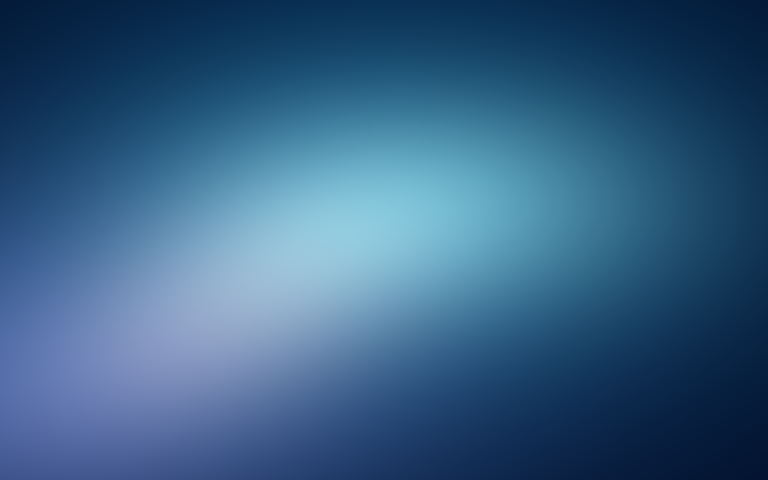
A WebGL 1 fragment shader for this background:

```glsl
precision highp float;
// Soft blue backdrop: a cyan glow over a tilted pale haze, darkening to navy corners.

uniform vec2 u_resolution;

#define NAVY vec3(0.002, 0.045, 0.150)
#define HALO_BLUE vec3(0.040, 0.240, 0.305)
#define CYAN vec3(0.275, 0.350, 0.285)
#define PALE_HAZE vec3(0.360, 0.230, 0.130)
#define PERIWINKLE vec3(0.235, 0.275, 0.420)
#define HAZE_TILT 0.384

// Elliptical Gaussian falloff, rotated counterclockwise by tilt
float glow(vec2 p, vec2 center, vec2 radii, float tilt) {
  float c = cos(tilt);
  float s = sin(tilt);
  vec2 d = p - center;
  vec2 q = vec2(c * d.x + s * d.y, c * d.y - s * d.x) / radii;
  return exp(-dot(q, q));
}

void main() {
  // Centered coordinates, one unit per canvas height
  vec2 p = (gl_FragCoord.xy - 0.5 * u_resolution) / u_resolution.y;

  // Layered light, from the broadest halo to the lower left wash
  vec3 color = NAVY;
  color += HALO_BLUE * glow(p, vec2(0.0, 0.10), vec2(0.85, 0.50), 0.0);
  color += CYAN * glow(p, vec2(0.08, 0.07), vec2(0.54, 0.24), 0.0);
  color += PALE_HAZE * glow(p, vec2(-0.30, -0.135), vec2(0.45, 0.23), HAZE_TILT);
  color += PERIWINKLE * glow(p, vec2(-0.80, -0.33), vec2(0.85, 0.40), 0.0);

  gl_FragColor = vec4(color, 1.0);
}
```
